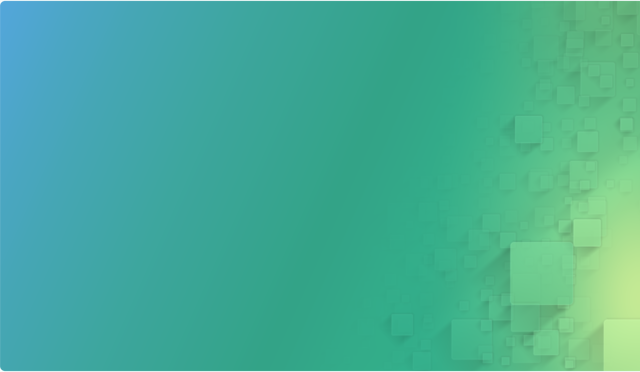
Write a WebGL 1 fragment shader that draws this background.

```glsl
precision highp float;
// Blue-to-green diagonal gradient with a lime glow and scattered, shadowed square tiles.
uniform vec2 u_resolution;

const float ASPECT = 1.72;
const vec3 BLUE = vec3(0.33, 0.65, 0.87);
const vec3 AZURE = vec3(0.28, 0.65, 0.73);
const vec3 TEAL = vec3(0.24, 0.65, 0.62);
const vec3 JADE = vec3(0.20, 0.64, 0.53);
const vec3 EMERALD = vec3(0.20, 0.68, 0.54);
const vec3 LEAF = vec3(0.48, 0.82, 0.55);
const vec3 LIME = vec3(0.82, 0.95, 0.60);
const vec3 OLIVE = vec3(0.42, 0.71, 0.47);
const vec3 PAGE = vec3(0.96, 0.98, 0.98);
const vec2 GLOW_CENTER = vec2(1.72, 0.20);
const vec2 GLOW_SHAPE = vec2(1.0, 0.6);
const float GLOW_SIZE = 0.16;
const float SLANT = 0.26;
const vec2 SHADOW_DIR = vec2(-0.76, -0.65);
const float SHADOW_DEPTH = 0.20;
const float SHADOW_REACH = 2.0;
const float FACE_OPACITY = 0.75;
const float TILE_CHANCE = 0.48;

float hash(vec2 p) {
  vec3 q = fract(vec3(p.xyx) * 0.1031);
  q += dot(q, q.yzx + 33.33);
  return fract((q.x + q.y) * q.z);
}

float noise1(float x) {
  float f = fract(x);
  return mix(hash(vec2(floor(x), 7.0)), hash(vec2(floor(x) + 1.0, 7.0)), f * f * (3.0 - 2.0 * f));
}

// Position along the tilted gradient, 0 at the upper left.
float slope(vec2 p) {
  return p.x / ASPECT + SLANT * (1.0 - p.y);
}

float glowDistance(vec2 p) {
  return length((p - GLOW_CENTER) * GLOW_SHAPE);
}

vec3 backdrop(vec2 p) {
  float t = slope(p);
  vec3 col = mix(BLUE, AZURE, smoothstep(-0.05, 0.22, t));
  col = mix(col, TEAL, clamp((t - 0.18) / 0.22, 0.0, 1.0));
  col = mix(col, JADE, clamp((t - 0.40) / 0.26, 0.0, 1.0));
  col = mix(col, EMERALD, smoothstep(0.66, 0.85, t));
  float d = glowDistance(p);
  col = mix(col, LEAF, 1.0 - smoothstep(0.08, 0.62, d));
  col = mix(col, LIME, 0.9 * exp(-d * d / (GLOW_SIZE * GLOW_SIZE)));
  float corner = smoothstep(1.2, 1.7, p.x) * smoothstep(0.55, 1.0, p.y);
  return mix(col, OLIVE, 0.8 * corner);
}

float roundBox(vec2 q, vec2 halfSize, float radius) {
  vec2 e = abs(q) - halfSize + radius;
  return length(max(e, 0.0)) + min(max(e.x, e.y), 0.0) - radius;
}

// Blends one tile with a swept shadow, a flat face and a thin rim.
vec3 addTile(vec3 col, vec2 p, vec2 center, float size, float strength) {
  float px = 1.0 / u_resolution.y;
  vec2 q = p - center;
  float reach = size * SHADOW_REACH;
  float s = clamp(dot(q, SHADOW_DIR), 0.0, reach);
  float radius = size * 0.12;
  float d = roundBox(q, vec2(size), radius);
  float swept = roundBox(q - SHADOW_DIR * s, vec2(size), radius);
  float face = 1.0 - smoothstep(-px, px, d);
  float shadow = (1.0 - smoothstep(-0.006, 0.008, swept)) * (1.0 - s / reach) * (1.0 - face);
  col *= 1.0 - SHADOW_DEPTH * strength * shadow;
  vec3 tone = backdrop(center) + 0.02 + 0.35 * q.y;
  col = mix(col, tone, face * strength * FACE_OPACITY);
  float rim = 1.0 - smoothstep(0.0, 1.5 * px, abs(d));
  return col + 0.03 * rim * strength;
}

// One jittered grid of tiles, denser and stronger toward the right.
vec3 scatterTiles(vec3 col, vec2 p, float cell, float seed) {
  vec2 home = floor(p / cell);
  for (int j = -1; j <= 1; j++) {
    for (int i = -1; i <= 1; i++) {
      vec2 id = home + vec2(float(i), float(j));
      vec2 key = id + seed * 17.3;
      vec2 jitter = vec2(hash(key + 3.1), hash(key + 8.7)) - 0.5;
      vec2 center = (id + 0.5 + 0.4 * jitter) * cell;
      float size = cell * mix(0.16, 0.34, hash(key + 5.3));
      float strength = smoothstep(0.72, 1.12, slope(center)) * mix(0.25, 0.9, hash(key + 1.9));
      strength *= smoothstep(0.10, 0.24, glowDistance(center)) * step(hash(key), TILE_CHANCE);
      col = addTile(col, p, center, size, strength);
    }
  }
  return col;
}

void main() {
  vec2 p = gl_FragCoord.xy / u_resolution * vec2(ASPECT, 1.0);
  vec3 col = backdrop(p);

  // Soft diagonal light bands
  float bands = noise1((p.x * 0.65 - p.y * 0.76) * 13.0 + 40.0) - 0.5;
  col *= 1.0 + 0.07 * bands * smoothstep(0.75, 1.1, slope(p));

  // Scattered tiles from large to small
  for (int k = 0; k < 4; k++) {
    col = scatterTiles(col, p, 0.17 * pow(0.68, float(k)), float(k) + 1.0);
  }

  // Main tiles of the composition
  col = addTile(col, p, vec2(1.412, 0.147), 0.038, 0.7);
  col = addTile(col, p, vec2(1.456, 0.265), 0.084, 0.9);
  col = addTile(col, p, vec2(1.578, 0.374), 0.036, 1.0);
  col = addTile(col, p, vec2(1.708, 0.056), 0.085, 0.8);
  col = addTile(col, p, vec2(1.421, 0.652), 0.036, 0.8);
  col = addTile(col, p, vec2(1.081, 0.127), 0.028, 0.6);

  // Panel with rounded left corners
  float panel = roundBox(p - vec2(1.0, 0.5), vec2(1.0, 0.4975), 0.014);
  float edge = 0.75 / u_resolution.y;
  gl_FragColor = vec4(mix(col, PAGE, smoothstep(-edge, edge, panel)), 1.0);
}
```
